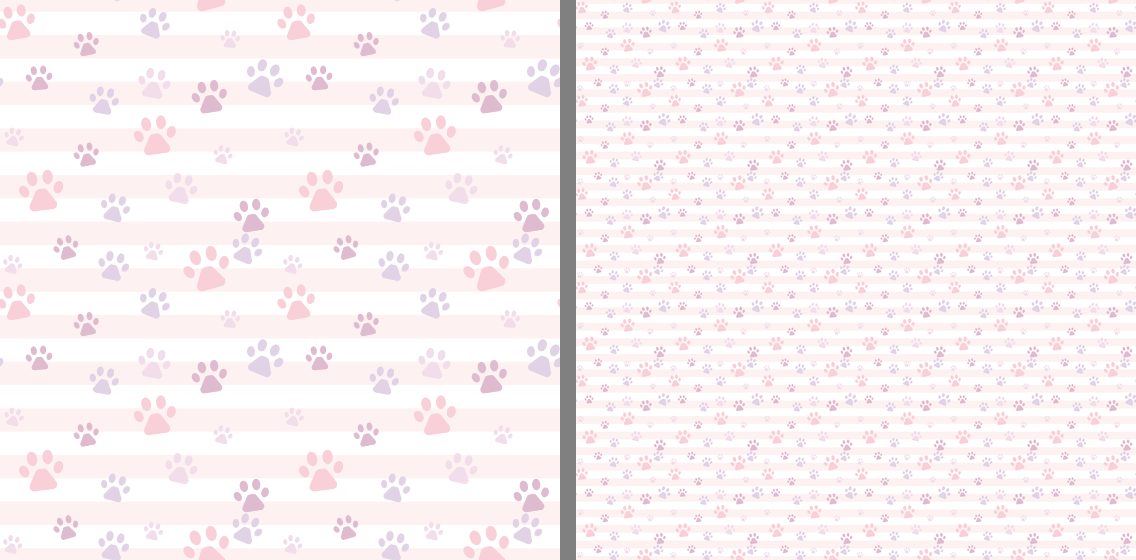
Left: one tile. Right: repeated 3 by 3.
Write a three.js fragment shader that draws this pattern.

```glsl
varying vec2 vUv;

const float TILES = 2.0;
const float STRIPES = 12.0;
const float ROWS = 5.0;
const float EDGE = 0.0011;
const float FIRST_ROW = 0.12;
const float ZIGZAG = 0.034;
const float JITTER = 0.016;
const float TILT_JITTER = 0.12;

const vec3 WHITE = vec3(1.0);
const vec3 BLUSH = vec3(0.994, 0.947, 0.945);
const vec3 PINK = vec3(0.976, 0.812, 0.848);
const vec3 MAUVE = vec3(0.875, 0.735, 0.815);
const vec3 LAVENDER = vec3(0.885, 0.822, 0.902);
const vec3 ORCHID = vec3(0.950, 0.865, 0.922);

vec2 hash2(vec2 p) {
  vec2 h = vec2(dot(p, vec2(127.1, 311.7)), dot(p, vec2(269.5, 183.3)));
  return fract(sin(h) * 4375.85) * 2.0 - 1.0;
}

vec2 rotate(vec2 p, float angle) {
  float c = cos(angle), s = sin(angle);
  return vec2(c * p.x + s * p.y, c * p.y - s * p.x);
}

float ellipse(vec2 p, vec2 radius) {
  float a = length(p / radius);
  float b = length(p / (radius * radius));
  return a * (a - 1.0) / max(b, 0.001);
}

float trapezoid(vec2 p, float bottom, float top, float halfHeight) {
  vec2 corner = vec2(top, halfHeight);
  vec2 side = vec2(top - bottom, 2.0 * halfHeight);
  p.x = abs(p.x);
  vec2 a = vec2(p.x - min(p.x, p.y < 0.0 ? bottom : top), abs(p.y) - halfHeight);
  vec2 b = p - corner + side * clamp(dot(corner - p, side) / dot(side, side), 0.0, 1.0);
  float inside = (b.x < 0.0 && a.y < 0.0) ? -1.0 : 1.0;
  return inside * sqrt(min(dot(a, a), dot(b, b)));
}

// Paw of unit width, centred on the origin
float paw(vec2 p) {
  p.y += 0.2;
  float pad = trapezoid(p, 0.205, 0.045, 0.135) - 0.105;
  p.x = abs(p.x);
  float innerToe = ellipse(rotate(p - vec2(0.175, 0.487), -0.08), vec2(0.115, 0.160));
  float outerToe = ellipse(rotate(p - vec2(0.385, 0.230), -0.42), vec2(0.103, 0.140));
  return min(pad, min(innerToe, outerToe));
}

float fill(float d) {
  return 1.0 - smoothstep(-EDGE, EDGE, d);
}

void main() {
  // Horizontal stripes
  float stripe = (abs(fract(vUv.y * STRIPES + 0.5) - 0.5) - 0.25) / STRIPES;
  vec3 color = mix(WHITE, BLUSH, fill(stripe));

  // Zigzag rows of paws, counted from the top of each tile
  vec2 tile = fract(vUv * TILES);
  for (float row = 0.0; row < ROWS; row++) {
    bool oddRow = mod(row, 2.0) > 0.5;
    bool lastRow = row > ROWS - 1.5;
    float count = lastRow ? 6.0 : (row == 1.0 ? 5.0 : 4.0);
    float start = oddRow ? 0.155 : 0.06;

    for (float i = 0.0; i < 6.0; i++) {
      if (i >= count) break;
      vec2 random = hash2(vec2(i, row) + 1.0);
      float lift = mod(i + (lastRow ? 1.0 : 0.0), 2.0) < 0.5 ? ZIGZAG : -ZIGZAG;
      vec2 center = vec2(start + i / count, 1.0 - FIRST_ROW - row / ROWS + lift);
      vec2 p = tile - center - random * JITTER;
      p -= floor(p + 0.5);

      // Colour, tilt and width follow the place in the row
      float kind = mod(i + (oddRow ? 0.0 : 2.0), 3.0);
      bool isPink = i == (oddRow ? row - 3.0 : row);
      vec3 tint = kind < 0.5 ? MAUVE : (kind < 1.5 ? LAVENDER : ORCHID);
      float tilt = kind < 0.5 ? 0.2 : (kind < 1.5 ? -0.3 : -0.15);
      float width = oddRow ? 0.096 + 0.0105 * i : 0.070 + 0.021 * mod(i, 3.0);
      if (isPink) {
        tint = PINK;
        tilt = 0.18;
        width = 0.136 + 0.008 * row;
      }
      tilt += random.x * TILT_JITTER;
      float d = paw(rotate(p, tilt) / width) * width / TILES;
      color = mix(color, tint, fill(d));
    }
  }
  gl_FragColor = vec4(color, 1.0);
}
```
